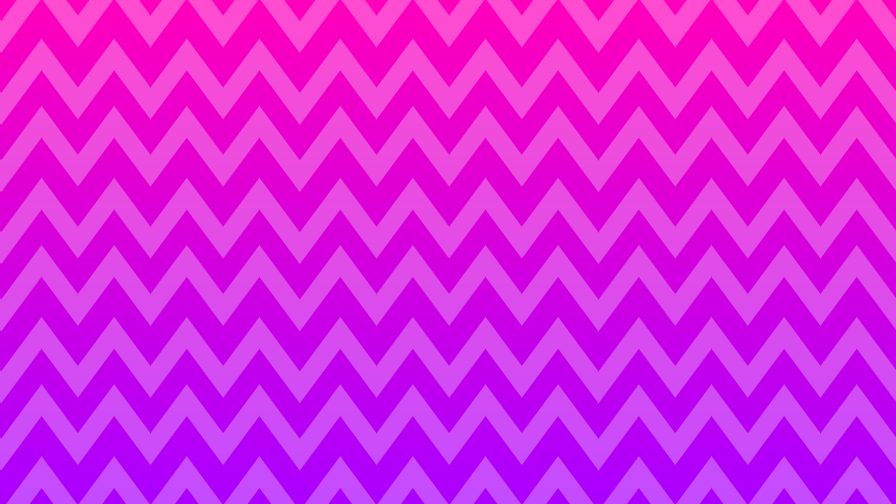
Give the GLSL for this pattern, as a Shadertoy shader.

```glsl
// Pale zigzag bands in paired rows over a vertical pink to violet gradient.

// All lengths are in canvas heights.
const vec2 TILE = vec2(0.5926, 0.2762);
const vec2 TILE_ORIGIN = vec2(0.0023, 0.0764); // left edge, first peak below the top
const float PEAK_SPACING = 0.1441;
const float SLOPE = 1.35;
const float BAND_HEIGHT = 0.0632;
const float SECOND_ROW = 0.1335;

const vec3 TOP_COLOR = vec3(1.0, 0.0, 0.733);
const vec3 BOTTOM_COLOR = vec3(0.667, 0.0, 1.0);
const float BAND_OPACITY = 0.3;

// Signed offset to the nearest multiple of period.
float wrapCentered(float value, float period) {
    return mod(value + 0.5 * period, period) - 0.5 * period;
}

// Drop below the peak line; four peaks per tile, with longer arms at the tile edge.
float zigzagDrop(float x, float tileWidth, float spacing, float slope) {
    float fromCenter = abs(wrapCentered(x - 0.5 * tileWidth, tileWidth));
    float peakIndex = min(floor(fromCenter / spacing), 1.0);
    return slope * abs(fromCenter - (peakIndex + 0.5) * spacing);
}

// Perpendicular distance to the edge of a band that repeats downwards.
float bandDistance(float depth, float start, float height, float period, float slope) {
    float center = start + 0.5 * height;
    float vertical = abs(wrapCentered(depth - center, period)) - 0.5 * height;
    return vertical / sqrt(1.0 + slope * slope);
}

float coverage(float dist, float pixel) {
    return clamp(0.5 - dist / pixel, 0.0, 1.0);
}

void mainImage(out vec4 fragColor, in vec2 fragCoord) {
    float pixel = 1.0 / iResolution.y;
    vec2 uv = fragCoord * pixel;

    // Straighten the zigzag into level rows, measured down from the top
    vec2 p = vec2(uv.x, 1.0 - uv.y) - TILE_ORIGIN;
    float depth = p.y - zigzagDrop(p.x, TILE.x, PEAK_SPACING, SLOPE);

    // Two unevenly spaced rows per tile
    float firstRow = bandDistance(depth, 0.0, BAND_HEIGHT, TILE.y, SLOPE);
    float secondRow = bandDistance(depth, SECOND_ROW, BAND_HEIGHT, TILE.y, SLOPE);
    float band = coverage(min(firstRow, secondRow), pixel);

    // Translucent white over the gradient
    vec3 color = mix(BOTTOM_COLOR, TOP_COLOR, uv.y);
    color = mix(color, vec3(1.0), BAND_OPACITY * band);
    fragColor = vec4(color, 1.0);
}
```
